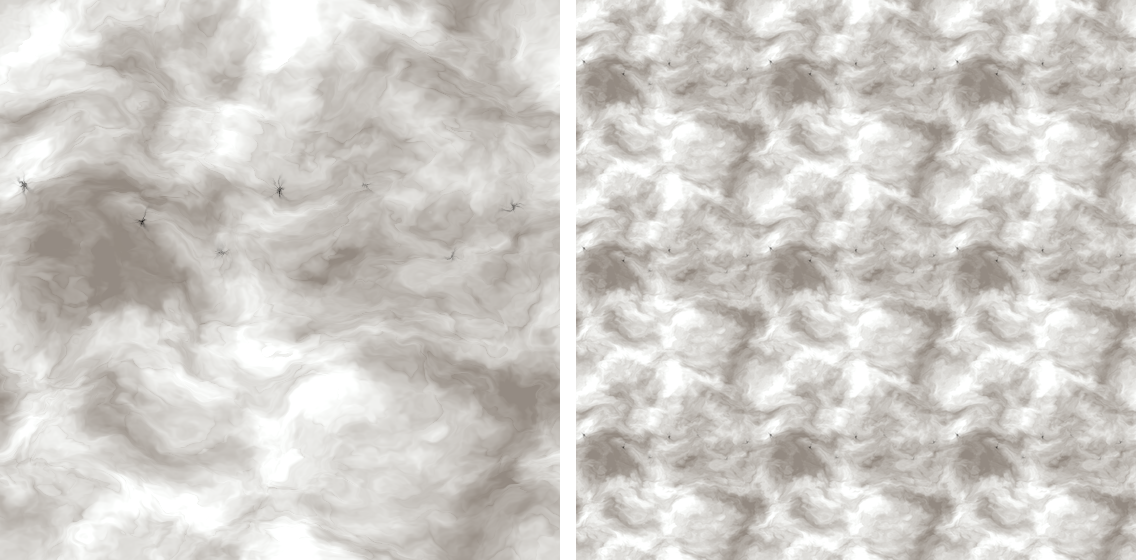
Left: one tile. Right: repeated 3 by 3.
A Shadertoy shader for this texture:

```glsl
#define SHADE vec3(0.64, 0.61, 0.58)
#define LIGHT vec3(0.93, 0.93, 0.92)
#define INK vec3(0.06, 0.055, 0.05)
#define CLOUD_CELLS ivec2(3, 4)
#define CLOUD_CONTRAST 1.36
#define MEAN_TONE 0.61
#define BAND_DEPTH 0.17
#define WARP 0.12
#define CREASE_DEPTH 0.2
#define SPOTS 7
#define SPOT_SIZE 0.0045
#define ROUGHNESS 0.56

const float TAU = 6.2831853;

// Integer hash giving two values in 0..1
vec2 hash2(ivec2 cell, int seed) {
    uvec2 v = uvec2(cell + ivec2(seed * 37, seed * 91)) * 1664525u + 1013904223u;
    v.x += v.y * 1664525u;
    v.y += v.x * 1664525u;
    v ^= v >> 16u;
    v.x += v.y * 1664525u;
    v.y += v.x * 1664525u;
    v ^= v >> 16u;
    return vec2(v & 65535u) / 65535.0;
}

// Slope contribution of one lattice corner, wrapped to the period
float corner(ivec2 cell, vec2 toPoint, ivec2 period, int seed) {
    ivec2 wrapped = ((cell % period) + period) % period;
    vec2 slope = hash2(wrapped, seed) - 0.5;
    return dot(slope / max(length(slope), 0.001), toPoint);
}

// Gradient noise that repeats after a whole number of cells
float noise(vec2 p, ivec2 period, int seed) {
    ivec2 i = ivec2(floor(p));
    vec2 f = fract(p);
    vec2 s = f * f * f * (f * (f * 6.0 - 15.0) + 10.0);
    vec2 e = vec2(1.0, 0.0);
    float low = mix(corner(i, f, period, seed),
                    corner(i + ivec2(1, 0), f - e.xy, period, seed), s.x);
    float high = mix(corner(i + ivec2(0, 1), f - e.yx, period, seed),
                     corner(i + ivec2(1, 1), f - e.xx, period, seed), s.x);
    return mix(low, high, s.y);
}

float fbm(vec2 uv, ivec2 cells, int octaves, float gain, int seed) {
    float sum = 0.0, weight = 1.0;
    for (int i = 0; i < octaves; i++) {
        vec2 shifted = uv + float(i) * vec2(0.37, 0.23);
        sum += weight * noise(shifted * vec2(cells), cells, seed + i);
        cells *= 2;
        weight *= gain;
    }
    return sum;
}

vec2 flow(vec2 uv, ivec2 cells, int seed) {
    return vec2(fbm(uv, cells, 5, 0.5, seed), fbm(uv, cells, 5, 0.5, seed + 10));
}

// Thin folds: sharp on one side, fading on the other, broken into pieces
float creases(vec2 uv) {
    float sum = 0.0;
    ivec2 cells = ivec2(5, 7);
    for (int i = 0; i < 3; i++) {
        float n = noise(uv * vec2(cells), cells, 60 + i);
        float patches = noise(uv * vec2(cells) + 0.5, cells, 70 + i);
        float fold = exp(-abs(n) * (n > 0.0 ? 10.0 : 42.0));
        sum += fold * smoothstep(-0.05, 0.4, patches);
        cells *= 2;
    }
    return sum;
}

// Dark knots with ragged rays; x is ink, y is the soft halo
vec2 knots(vec2 uv) {
    vec2 total = vec2(0.0);
    for (int i = 0; i < SPOTS; i++) {
        vec2 h = hash2(ivec2(i, 5), 80);
        float strength = mix(0.3, 1.0, hash2(ivec2(i, 9), 81).x);
        vec2 centre = vec2((float(i) + h.x) / float(SPOTS), mix(0.44, 0.74, h.y));
        vec2 d = fract(uv - centre + 0.5) - 0.5;
        float r = length(d) + 0.00001;
        float turn = atan(d.y, d.x + 0.000001) / TAU;
        float ragged = noise(vec2(turn * 13.0, r * 40.0), ivec2(13, 64), 90 + i);
        float rays = smoothstep(0.0, 0.5, ragged) * exp(-r / (SPOT_SIZE * 3.5));
        float core = exp(-pow(r * (1.0 - 0.9 * ragged) / SPOT_SIZE, 2.0));
        total.x += strength * (0.7 * core + 0.4 * rays);
        total.y += strength * exp(-r / 0.035);
    }
    return total;
}

void mainImage(out vec4 fragColor, in vec2 fragCoord) {
    vec2 uv = fragCoord / iResolution.xy;

    // Two rounds of warping fold the clouds into wisps
    vec2 drift = uv + WARP * flow(uv, ivec2(3, 4), 20);
    vec2 folded = uv + WARP * flow(drift, ivec2(3, 5), 40);

    // Clouds, a darker middle band and fine creases
    float tone = MEAN_TONE + CLOUD_CONTRAST * fbm(folded, CLOUD_CELLS, 6, ROUGHNESS, 1);
    tone += BAND_DEPTH * cos(TAU * folded.y);
    tone -= CREASE_DEPTH * creases(folded);

    // Knots, slightly bent by the fine part of the flow
    vec2 bend = 0.014 * flow(uv, ivec2(24, 24), 50);
    vec2 knot = knots(uv + bend);
    tone = clamp(tone - 0.25 * knot.y, -0.2, 1.25);

    vec3 color = mix(SHADE, LIGHT, tone);
    color = mix(color, INK, clamp(knot.x, 0.0, 1.0));
    fragColor = vec4(clamp(color, 0.0, 1.0), 1.0);
}
```
